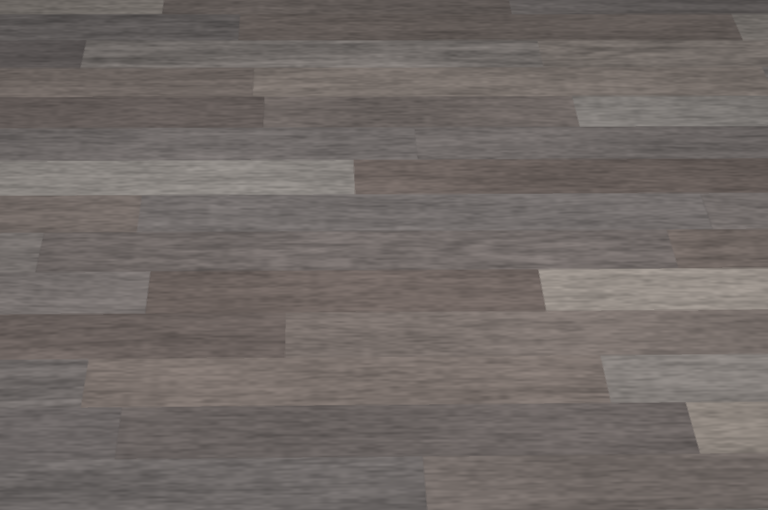
A WebGL 2 fragment shader for this texture:

```glsl
#version 300 es
precision highp float;
// Greyed oak strip floor in mild perspective, with staggered boards and fine grain.
uniform vec2 u_resolution;
out vec4 outColor;

// View: rows shrink toward the top; lengths are in canvas heights
const float ROW_BASE = 38.18;
const float ROW_SPREAD = 72.27;
const float HORIZON = 1.865;
const float CENTRE_X = 0.6;
const float TILT = 0.011;
const float SOFTNESS = 0.0038;
// Boards: lengths and seams are in row heights
const float LENGTH_SCALE = 30.0;
const float BOARD_LENGTH = 11.8;
const float JOINT_JITTER = 0.45;
const float SEAM_WIDTH = 0.04;
const float SEAM_DEPTH = 0.06;
// Wood tones
const vec3 DARK_WOOD = vec3(0.405, 0.375, 0.365);
const vec3 MID_WOOD = vec3(0.458, 0.429, 0.416);
const vec3 PALE_WOOD = vec3(0.555, 0.530, 0.508);
const vec3 WARM_TINT = vec3(0.008, -0.001, -0.008);
const float FIBRE_DEPTH = 0.24;
const float PORE_DEPTH = 0.10;
const float FINE_DEPTH = 0.14;
const float RING_DEPTH = 0.09;
const float STAIN_DEPTH = 0.20;
const int SAMPLES = 3;

float hash(vec2 p) {
    vec3 q = fract(vec3(p.xyx) * 0.1031);
    q += dot(q, q.yzx + 33.33);
    return fract((q.x + q.y) * q.z);
}

float noise(vec2 p) {
    vec2 i = floor(p), f = fract(p);
    f = f * f * (3.0 - 2.0 * f);
    return mix(mix(hash(i), hash(i + vec2(1, 0)), f.x),
               mix(hash(i + vec2(0, 1)), hash(i + vec2(1, 1)), f.x), f.y);
}

float fbm(vec2 p) {
    float sum = 0.0, amp = 0.5;
    for (int i = 0; i < 4; i++) {
        sum += amp * noise(p);
        p = p * 2.03 + 7.1;
        amp *= 0.5;
    }
    return sum;
}

// Canvas position to floor: x along the boards, y counts rows downward
vec2 floorPosition(vec2 p) {
    float down = 1.0 - p.y;
    down += TILT * down * (p.x - 0.75);
    float depth = down + HORIZON;
    return vec2((p.x - CENTRE_X) / depth * LENGTH_SCALE, ROW_BASE - ROW_SPREAD / depth);
}

float jointAt(float index, float row) {
    return index + JOINT_JITTER * hash(vec2(index + 40.0, row + 9.0));
}

vec3 woodColor(vec2 p, vec2 board) {
    float tone = hash(board + 51.7);
    float figure = hash(board + 83.1);
    vec3 color = mix(DARK_WOOD, MID_WOOD, smoothstep(0.0, 0.4, tone));
    color = mix(color, PALE_WOOD, smoothstep(0.55, 1.0, tone));
    color += WARM_TINT * (2.0 * hash(board + 17.3) - 1.0);

    // Long fibres, short pores and arched growth rings
    vec2 q = p + board * vec2(13.7, 5.3) + 200.0;
    q.y += 0.12 * noise(q * vec2(0.3, 0.7));
    float fibre = fbm(q * vec2(0.28, 8.0)) - 0.47;
    float pores = smoothstep(0.5, 0.95, noise(q * vec2(1.7, 24.0)));
    float fine = noise(q * vec2(5.0, 27.0)) - 0.5;
    float warp = fbm(q * vec2(0.16, 0.9));
    float rings = sin(38.0 * warp + 9.0 * p.y);
    float ringMask = smoothstep(0.5, 0.9, figure) * noise(q * vec2(0.3, 1.3));
    float streak = 1.0 + 1.4 * smoothstep(0.86, 0.95, figure);
    float stain = fbm(q * vec2(0.22, 0.8) + 31.0) - 0.47;

    float shade = 1.0 + FIBRE_DEPTH * streak * fibre - PORE_DEPTH * pores;
    shade += RING_DEPTH * rings * ringMask + STAIN_DEPTH * stain + FINE_DEPTH * fine;
    return color * shade;
}

vec3 floorColor(vec2 canvas) {
    vec2 p = floorPosition(canvas);
    float row = floor(p.y);
    float along = p.x / BOARD_LENGTH + hash(vec2(row + 21.0, 4.7));
    float index = floor(along);
    if (along < jointAt(index, row)) index -= 1.0;

    // Thin, partly worn seams on the long edges and the butt ends
    float toEnd = min(along - jointAt(index, row), jointAt(index + 1.0, row) - along);
    float toSide = min(fract(p.y), 1.0 - fract(p.y));
    float seam = 1.0 - smoothstep(0.0, SEAM_WIDTH, min(toEnd * BOARD_LENGTH, toSide));
    float seamWear = smoothstep(0.2, 0.8, noise(vec2(p.x * 0.5 + 90.0, row + 60.0)));

    vec3 color = woodColor(p, vec2(index + 40.0, row + 9.0));
    return color * (1.0 - SEAM_DEPTH * seam * seamWear);
}

void main() {
    // Average over a small square for soft focus and smooth edges
    float footprint = max(SOFTNESS, 1.0 / u_resolution.y);
    vec3 color = vec3(0.0);
    for (int i = 0; i < SAMPLES * SAMPLES; i++) {
        vec2 offset = (vec2(i % SAMPLES, i / SAMPLES) + 0.5) / float(SAMPLES) - 0.5;
        color += floorColor(gl_FragCoord.xy / u_resolution.y + offset * footprint);
    }
    color /= float(SAMPLES * SAMPLES);

    // Light is strongest below the middle and fades toward the top
    vec2 fromLight = gl_FragCoord.xy / u_resolution - vec2(0.48, 0.36);
    float light = 1.07 - dot(fromLight * fromLight, vec2(0.25, 0.62));
    outColor = vec4(color * light, 1.0);
}
```
